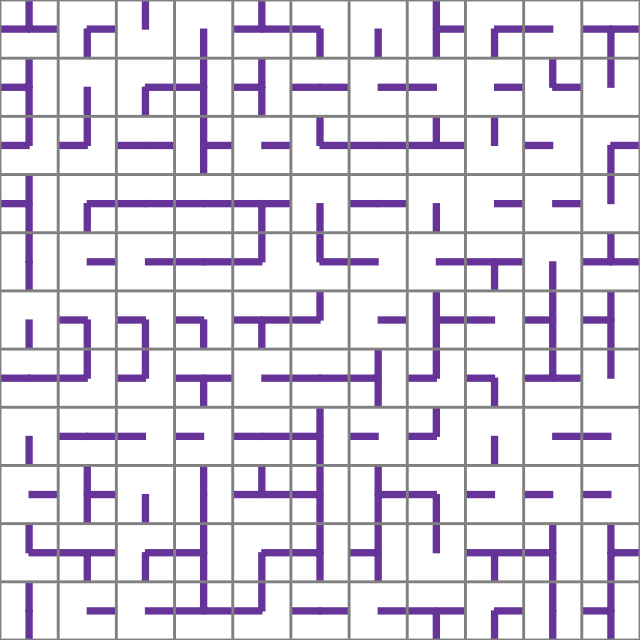
Give the GLSL for this pattern, as a WebGL 2 fragment shader.

```glsl
#version 300 es
precision highp float;
// A square grid of pipe tiles: every cell holds one, two or three arms that
// run from its centre to its sides. A hash picks the kind of tile and its
// quarter turn; thin grey rules are laid over the arms.

#define CELLS 11.0
#define ARM_WIDTH 0.126
#define ARM_OVERSHOOT 0.01
#define RULE_WIDTH 0.050
#define SEED 7u
#define SHARE_END 0.355
#define SHARE_STRAIGHT 0.115
#define SHARE_CORNER 0.215
#define PAPER vec3(1.0)
#define PURPLE vec3(0.4, 0.2, 0.6)
#define GREY vec3(0.5)

uniform vec2 u_resolution;
out vec4 fragColor;

// Integer hash of a cell and a channel, giving 0 to 1.
float hash(uvec2 cell, uint channel) {
    uint h = cell.x * 7919u + cell.y * 104729u + (channel + SEED) * 15731u;
    h = (h ^ (h >> 16)) * 73244475u;
    h = (h ^ (h >> 15)) * 73244475u;
    h ^= h >> 16;
    return float(h & 65535u) / 65536.0;
}

// Four-bit mask of the open sides: right, up, left, down.
int tileArms(uvec2 cell) {
    float kind = hash(cell, 0u);
    int arms = 7;                                                    // tee
    if (kind < SHARE_END) arms = 1;                                  // dead end
    else if (kind < SHARE_END + SHARE_STRAIGHT) arms = 5;            // straight
    else if (kind < SHARE_END + SHARE_STRAIGHT + SHARE_CORNER) arms = 3;
    int turn = int(hash(cell, 1u) * 4.0);
    return ((arms << turn) | (arms >> (4 - turn))) & 15;
}

// Smoothed coverage of a shape from its signed distance.
float coverage(float dist, float pixel) {
    return clamp(0.5 - dist / pixel, 0.0, 1.0);
}

// Coverage of one square-ended arm pointing along +x.
float armCoverage(vec2 p, float pixel) {
    float side = coverage(abs(p.y) - 0.5 * ARM_WIDTH, pixel);
    float end = coverage(-ARM_OVERSHOOT - p.x, pixel);
    return side * end;
}

void main() {
    vec2 grid = gl_FragCoord.xy / u_resolution * CELLS;
    float pixel = CELLS / min(u_resolution.x, u_resolution.y);
    vec2 local = fract(grid) - 0.5;
    int arms = tileArms(uvec2(floor(grid)));

    // Arms: test each side while turning the cell by quarters.
    float pipe = 0.0;
    vec2 p = local;
    for (int i = 0; i < 4; i++) {
        if (((arms >> i) & 1) == 1) pipe += armCoverage(p, pixel);
        p = vec2(p.y, -p.x);
    }

    // Rules along the cell borders.
    vec2 toBorder = 0.5 - abs(local);
    float rule = coverage(min(toBorder.x, toBorder.y) - 0.5 * RULE_WIDTH, pixel);

    vec3 color = mix(PAPER, PURPLE, min(pipe, 1.0));
    color = mix(color, GREY, rule);
    fragColor = vec4(color, 1.0);
}
```
